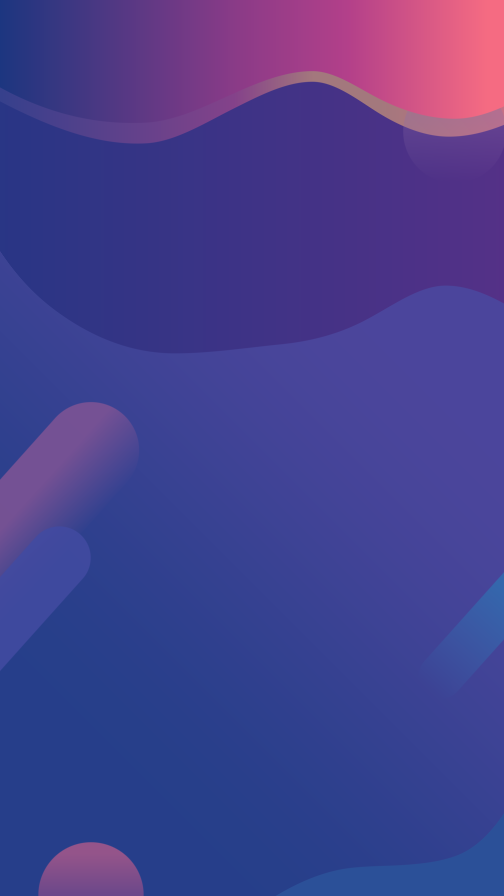
A Shadertoy shader for this background:

```glsl
const vec2 CANVAS = vec2(9.0, 16.0);      // layout units across and up
const vec2 BAR_DIR = vec2(0.667, 0.745);  // direction of the slanted bars

const vec3 BASE_BLUE = vec3(0.15, 0.245, 0.54);
const vec3 BASE_VIOLET = vec3(0.295, 0.272, 0.61);
const vec3 DEEP_BLUE = vec3(0.16, 0.21, 0.52);
const vec3 DEEP_PURPLE = vec3(0.33, 0.19, 0.53);
const vec3 SKY_NAVY = vec3(0.11, 0.21, 0.50);
const vec3 SKY_PLUM = vec3(0.54, 0.23, 0.53);
const vec3 SKY_MAGENTA = vec3(0.70, 0.25, 0.54);
const vec3 SKY_CORAL = vec3(0.96, 0.42, 0.51);
const vec3 RIM_BLUE = vec3(0.21, 0.25, 0.55);
const vec3 RIM_PLUM = vec3(0.52, 0.26, 0.54);
const vec3 RIM_SAND = vec3(0.64, 0.47, 0.49);
const vec3 RIM_ROSE = vec3(0.78, 0.44, 0.52);
const vec3 MAUVE = vec3(0.47, 0.32, 0.58);
const vec3 INDIGO = vec3(0.255, 0.29, 0.63);
const vec3 CYAN = vec3(0.20, 0.41, 0.68);
const vec3 SEA = vec3(0.17, 0.315, 0.595);
const vec3 SUN_TOP = vec3(0.58, 0.33, 0.54);
const vec3 SUN_BASE = vec3(0.42, 0.28, 0.54);
const vec3 HALO = vec3(0.55, 0.42, 0.66);

// Wave knots: position, height, slope
const vec3 SKY_EDGE[7] = vec3[7](
    vec3(0.0, 14.44, -0.55), vec3(2.6, 13.81, 0.05), vec3(4.17, 14.33, 0.45),
    vec3(5.58, 14.73, 0.0), vec3(6.67, 14.29, -0.54), vec3(8.12, 13.88, 0.0),
    vec3(9.0, 14.10, 0.45));
const vec3 RIM_EDGE[7] = vec3[7](
    vec3(0.0, 14.19, -0.52), vec3(2.6, 13.44, 0.05), vec3(4.17, 14.06, 0.5),
    vec3(5.58, 14.54, 0.0), vec3(6.67, 14.04, -0.65), vec3(8.02, 13.56, 0.0),
    vec3(9.0, 13.77, 0.4));
const vec3 DEEP_EDGE[7] = vec3[7](
    vec3(0.0, 11.52, -1.5), vec3(1.04, 10.42, -0.72), vec3(3.12, 9.69, 0.0),
    vec3(5.0, 9.85, 0.1), vec3(6.46, 10.25, 0.5), vec3(7.96, 10.9, 0.0),
    vec3(9.0, 10.58, -0.55));
const vec3 SEA_EDGE[7] = vec3[7](
    vec3(0.0, -2.0, 0.0), vec3(4.0, -0.6, 0.6), vec3(4.92, 0.0, 0.6),
    vec3(6.25, 0.5, 0.12), vec3(7.29, 0.56, 0.08), vec3(8.12, 0.71, 0.35),
    vec3(9.0, 1.48, 1.5));

// Cubic Hermite curve through the knots
float waveHeight(vec3 knots[7], float x) {
    float height = knots[0].y;
    for (int i = 0; i < 6; i++) {
        vec3 a = knots[i], b = knots[i + 1];
        if (x < a.x) break;
        float w = b.x - a.x, t = (x - a.x) / w, s = 1.0 - t;
        height = s * s * ((1.0 + 2.0 * t) * a.y + t * w * a.z)
               + t * t * ((3.0 - 2.0 * t) * b.y - s * w * b.z);
    }
    return height;
}

// Distance to a rounded bar that starts at cap and runs on along dir
float barDistance(vec2 p, vec2 cap, vec2 dir, float radius) {
    vec2 q = p - cap;
    return length(q - dir * max(dot(q, dir), 0.0)) - radius;
}

// Antialiased coverage of a signed distance, negative inside
float cover(float d) {
    float pixel = CANVAS.y / iResolution.y;
    return smoothstep(0.75 * pixel, -0.75 * pixel, d);
}

float ramp(float a, float b, float x) {
    return clamp((x - a) / (b - a), 0.0, 1.0);
}

void mainImage(out vec4 fragColor, in vec2 fragCoord) {
    vec2 p = fragCoord / iResolution.xy * CANVAS;

    // Diagonal base
    float diagonal = dot(p, vec2(0.707));
    vec3 color = mix(BASE_BLUE, BASE_VIOLET, smoothstep(3.0, 12.0, diagonal));

    // Slanted bars
    vec2 mauveCap = vec2(1.625, 7.96);
    float across = dot(p - mauveCap, vec2(BAR_DIR.y, -BAR_DIR.x));
    float mauve = cover(barDistance(p, mauveCap, -BAR_DIR, 0.86));
    color = mix(color, MAUVE, mauve * (1.0 - ramp(-0.25, 0.9, across)) * 0.95);

    float indigo = cover(barDistance(p, vec2(1.06, 6.04), -BAR_DIR, 0.56));
    color = mix(color, INDIGO, indigo * 0.88);

    vec2 cyanCap = vec2(7.87, 3.92);
    float along = dot(p - cyanCap, BAR_DIR);
    float cyan = cover(barDistance(p, cyanCap, BAR_DIR, 0.40));
    color = mix(color, CYAN, cyan * ramp(-0.3, 1.9, along) * 0.95);

    // Lower disc and corner wave
    float sun = cover(length(p - vec2(1.625, 0.02)) - 0.94);
    color = mix(color, mix(SUN_BASE, SUN_TOP, ramp(0.0, 0.75, p.y)), sun);
    color = mix(color, SEA, cover(p.y - waveHeight(SEA_EDGE, p.x)));

    // Deep wave
    vec3 deep = mix(DEEP_BLUE, DEEP_PURPLE, ramp(0.0, 9.0, p.x));
    color = mix(color, deep, cover(waveHeight(DEEP_EDGE, p.x) - p.y));

    // Rim below the sky
    vec3 rim = mix(RIM_BLUE, RIM_PLUM, ramp(0.0, 4.2, p.x));
    rim = mix(rim, RIM_SAND, ramp(4.2, 5.6, p.x));
    rim = mix(rim, RIM_ROSE, ramp(6.8, 9.0, p.x));
    color = mix(color, rim, cover(waveHeight(RIM_EDGE, p.x) - p.y));

    // Fading halo disc
    float halo = cover(length(p - vec2(8.12, 13.65)) - 0.92);
    color = mix(color, HALO, halo * 0.32 * ramp(12.75, 13.9, p.y));

    // Sky
    vec3 sky = mix(SKY_NAVY, SKY_PLUM, ramp(0.0, 4.2, p.x));
    sky = mix(sky, SKY_MAGENTA, ramp(4.2, 6.2, p.x));
    sky = mix(sky, SKY_CORAL, ramp(6.2, 8.7, p.x));
    color = mix(color, sky, cover(waveHeight(SKY_EDGE, p.x) - p.y));

    fragColor = vec4(color, 1.0);
}
```
